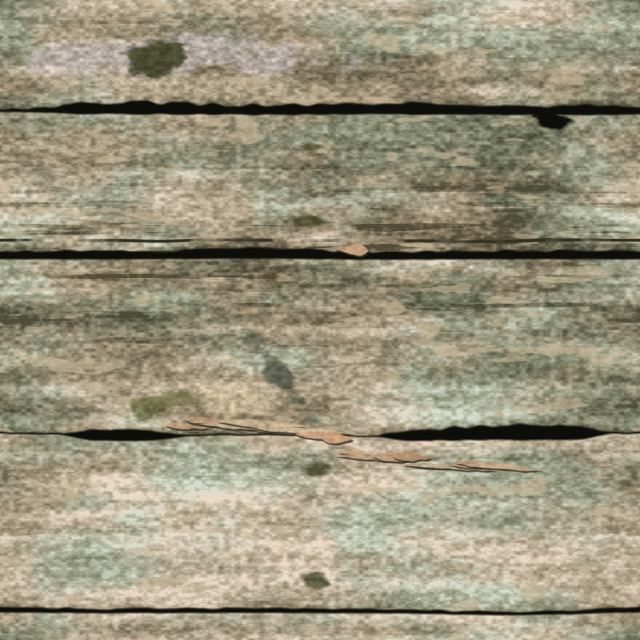
Give the GLSL for this texture, as a Shadertoy shader.

```glsl
// Weathered horizontal deck planks with dark gaps, moss stains and splintered wood.

const vec3 BLACK = vec3(0.05, 0.05, 0.04);
const vec3 UMBER = vec3(0.31, 0.30, 0.23);
const vec3 DRIFTWOOD = vec3(0.59, 0.57, 0.49);
const vec3 BLEACHED = vec3(0.88, 0.86, 0.82);
const vec3 MOSS = vec3(0.24, 0.25, 0.14);
const vec3 SLATE = vec3(0.31, 0.33, 0.27);
const vec3 RAW_WOOD = vec3(0.76, 0.60, 0.46);
const vec3 LILAC = vec3(0.74, 0.70, 0.69);
const vec3 SAND = vec3(0.78, 0.71, 0.59);

// Gaps from top to bottom: height and half width; tone of the plank above each
const float GAP_Y[4] = float[4](0.831, 0.603, 0.322, 0.043);
const float GAP_W[4] = float[4](0.0095, 0.0075, 0.0100, 0.0030);
const float PLANK_TONE[4] = float[4](0.64, 0.63, 0.61, 0.69);

float hash(vec2 p) {
    vec3 q = fract(p.xyx * vec3(0.1031, 0.1030, 0.0973));
    q += dot(q, q.yzx + 33.33);
    return fract((q.x + q.y) * q.z);
}

// Value noise that wraps after the given number of cells
float noise(vec2 p, vec2 period, float seed) {
    vec2 cell = floor(p), f = fract(p);
    f = f * f * (3.0 - 2.0 * f);
    vec2 a = mod(cell, period) + seed, b = mod(cell + 1.0, period) + seed;
    return mix(mix(hash(a), hash(vec2(b.x, a.y)), f.x),
               mix(hash(vec2(a.x, b.y)), hash(b), f.x), f.y);
}

float fbm(vec2 uv, vec2 freq, int octaves, float seed) {
    float sum = 0.0, amp = 0.5, total = 0.0;
    for (int i = 0; i < octaves; i++) {
        sum += amp * noise(uv * freq, freq, seed + float(i) * 17.0);
        total += amp;
        amp *= 0.55;
        freq *= 2.0;
    }
    return sum / total;
}

float span(float x, float a, float b, float soft) {
    return smoothstep(a - soft, a + soft, x) * (1.0 - smoothstep(b - soft, b + soft, x));
}

// Ragged elliptical patch
float stain(vec2 p, vec2 radius, float rough) {
    return 1.0 - smoothstep(0.45, 1.0, length(p / radius) + 2.2 * (rough - 0.5));
}

// Tapered sliver with a jagged outline
float splinter(vec2 p, vec2 size, float seed, float px) {
    p.y += 0.06 * p.x;
    float jag = noise(vec2(p.x * 70.0 + 40.0, 0.5), vec2(99.0), seed);
    float halfHeight = size.y * (0.5 + jag) * (1.0 - pow(abs(p.x) / size.x, 3.0));
    return 1.0 - smoothstep(-px, px, abs(p.y) - halfHeight);
}

vec3 woodColor(float tone) {
    vec3 c = mix(UMBER, DRIFTWOOD, clamp((tone - 0.31) / 0.28, 0.0, 1.0));
    return mix(c, BLEACHED, clamp((tone - 0.59) / 0.29, 0.0, 1.0));
}

void mainImage(out vec4 fragColor, in vec2 fragCoord) {
    vec2 uv = fragCoord / iResolution.xy;
    float px = 1.0 / iResolution.y;

    // Gaps: wavering dark slots, soft grime above and a pale lip below
    float gap = 0.0, grime = 0.0, lip = 0.0;
    int plank = 0;
    for (int i = 0; i < 4; i++) {
        float seed = float(i) * 31.0;
        float wave = noise(vec2(uv.x * 5.0, 0.0), vec2(5.0, 1.0), seed) - 0.5;
        float chip = noise(vec2(uv.x * 48.0, 0.0), vec2(48.0, 1.0), seed) - 0.5;
        float d = uv.y - GAP_Y[i] - 0.007 * wave - 0.002 * chip;
        float w = GAP_W[i] * (1.0 + 0.5 * wave + 0.4 * chip);
        if (i == 0) w *= mix(0.35, 1.0, smoothstep(0.0, 0.16, uv.x));
        if (i == 2) w *= mix(0.12, 1.0, max(span(uv.x, 0.12, 0.27, 0.03), span(uv.x, 0.61, 0.93, 0.03)));
        gap = max(gap, 1.0 - smoothstep(-0.001 - px, 0.001 + px, abs(d) - w));
        if (d > 0.0) grime = max(grime, exp(-max(d - w, 0.0) / 0.007));
        else lip = max(lip, exp(-max(-d - w, 0.0) / 0.009));
        if (d < 0.0) plank = (i + 1) % 4;
    }

    // Wood: broad blotches, long grain and fine grit
    float seed = float(plank) * 53.0 + 7.0;
    float blotch = fbm(uv, vec2(5.0, 9.0), 5, seed);
    float grain = fbm(uv, vec2(6.0, 56.0), 4, seed + 3.0);
    float grit = fbm(uv, vec2(110.0, 170.0), 2, seed + 5.0);
    float rough = fbm(uv, vec2(18.0, 36.0), 4, seed + 9.0);
    float worn = exp(-pow((uv.y - 0.59) / 0.10, 2.0));
    float tone = PLANK_TONE[plank] + 0.55 * (blotch - 0.5) + 0.38 * (grit - 0.5);
    tone += (0.32 + 0.35 * worn) * (grain - 0.5) - 0.06 * worn + 0.07 * lip - 0.20 * grime;
    float crack = smoothstep(0.64, 0.76, fbm(uv, vec2(5.0, 88.0), 3, seed + 11.0));
    tone -= crack * (0.06 + 0.20 * worn);
    float tint = fbm(uv, vec2(7.0, 16.0), 3, seed + 13.0);
    vec3 col = woodColor(tone) * mix(vec3(0.95, 1.01, 0.97), vec3(1.05, 0.99, 0.94), smoothstep(0.3, 0.7, tint));
    float fleck = smoothstep(0.66, 0.76, fbm(uv, vec2(18.0, 64.0), 3, seed + 15.0));
    col = mix(col, SAND, 0.6 * fleck);

    // Bare patches, moss and damp marks
    float shade = 0.75 + 0.5 * grit;
    col = mix(col, LILAC * shade, 0.75 * stain(uv - vec2(0.27, 0.915), vec2(0.25, 0.036), rough));
    col = mix(col, SAND * shade, 0.8 * stain(uv - vec2(0.38, 0.375), vec2(0.09, 0.035), rough));
    col = mix(col, MOSS * shade, 0.9 * stain(uv - vec2(0.24, 0.912), vec2(0.045, 0.032), rough));
    col = mix(col, MOSS * 1.5 * shade, 0.65 * stain(uv - vec2(0.25, 0.37), vec2(0.07, 0.028), rough));
    vec2 streak = uv - vec2(0.435, 0.41);
    streak.x += 0.6 * streak.y;
    col = mix(col, SLATE * shade, 0.85 * stain(streak, vec2(0.026, 0.065), rough));
    for (int i = 0; i < 4; i++) {
        vec2 knot = vec2(0.49 + 0.02 * (hash(vec2(i, 4)) - 0.5), GAP_Y[i] + (i % 2 == 0 ? -0.06 : 0.055));
        col = mix(col, MOSS * shade, 0.75 * stain(uv - knot, vec2(0.028, 0.017), rough));
    }

    // Hairline split, then open gaps with a notch
    float split = abs(uv.y - 0.625 - 0.005 * (noise(uv.xx * 8.0, vec2(8.0), 2.0) - 0.5));
    col = mix(col, UMBER * 0.6, (1.0 - smoothstep(0.001, 0.002 + px, split)) * smoothstep(0.3, 0.6, rough));
    gap = max(gap, stain(uv - vec2(0.858, 0.813), vec2(0.026, 0.020), rough));
    col = mix(col, BLACK, gap);

    // Splinters torn along the third gap, each with a shadow, plus one chip above
    for (int i = 0; i < 19; i++) {
        float id = float(i), t = id / 17.0;
        float h = hash(vec2(id, 3.0)), k = hash(vec2(id, 8.0));
        vec2 center = vec2(mix(0.29, 0.79, t), mix(0.337, 0.277, smoothstep(0.2, 0.75, t)) + 0.018 * (h - 0.5));
        vec2 size = vec2(0.025 + 0.055 * k, 0.0025 + 0.0045 * h);
        if (i == 18) { center = vec2(0.55, 0.610); size = vec2(0.026, 0.008); }
        vec2 p = uv - center;
        col = mix(col, UMBER * 0.6, 0.8 * splinter(p + vec2(-0.002, 0.003), size, id, px));
        vec3 wood = mix(RAW_WOOD, SAND, k) * (0.62 + 0.35 * grain + 0.35 * grit);
        col = mix(col, wood, splinter(p, size, id, px));
    }
    fragColor = vec4(clamp(col, 0.0, 1.0), 1.0);
}
```
